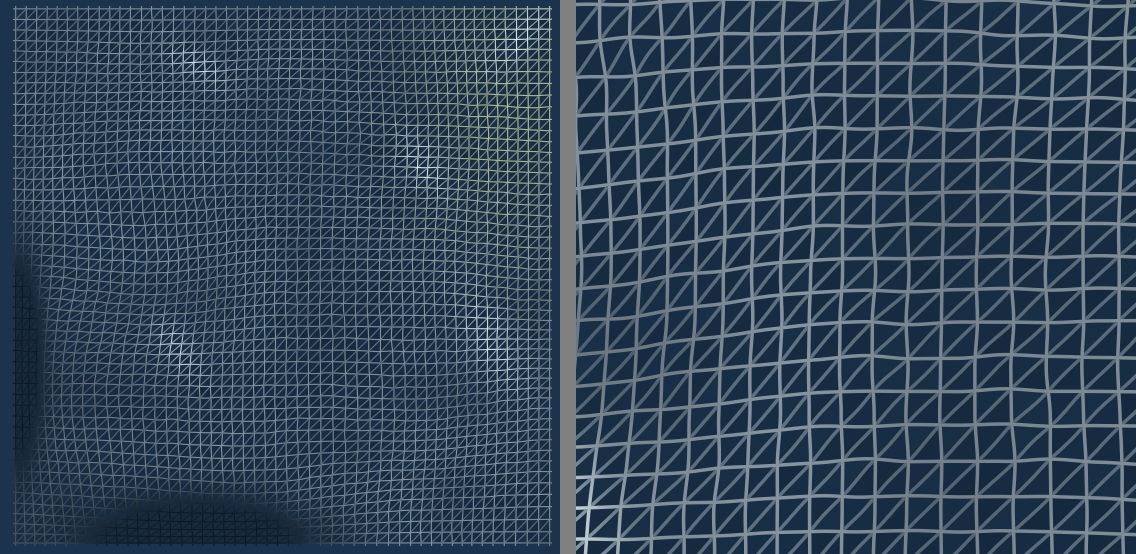
Left: the whole. Right: its middle third, enlarged.
Reproduce this pattern procedurally as a WebGL 2 fragment shader.

```glsl
#version 300 es
precision highp float;

uniform vec2 u_resolution;
out vec4 fragColor;

#define CELLS 50.0
#define FRAME_MIN vec2(0.0280, 0.0200)
#define FRAME_MAX vec2(0.9815, 0.9840)
#define LINE_WIDTH 0.0021
#define WARP 1.7
#define KINK 0.13
#define DIAGONAL_STRENGTH 0.66
#define BACKGROUND vec3(0.105, 0.200, 0.300)
#define CELL_DARK vec3(0.075, 0.148, 0.222)
#define LINE_GRAY vec3(0.485, 0.540, 0.585)
#define LINE_YELLOW vec3(0.720, 0.770, 0.590)
#define SHADOW vec3(0.055, 0.095, 0.135)

// Glints: centre, length, angle
const vec4 GLINTS[5] = vec4[5](
    vec4(0.340, 0.895, 0.070, -0.50),
    vec4(0.760, 0.710, 0.070, -1.00),
    vec4(0.305, 0.360, 0.065, -1.00),
    vec4(0.890, 0.380, 0.105, -1.10),
    vec4(0.950, 0.950, 0.080, 0.80));

float hash(vec2 p) {
    vec3 h = fract(vec3(p.xyx) * 0.1031);
    h += dot(h, h.yzx + 33.33);
    return fract((h.x + h.y) * h.z);
}

float noise(vec2 p) {
    vec2 i = floor(p);
    vec2 f = fract(p);
    f = f * f * (3.0 - 2.0 * f);
    return mix(mix(hash(i), hash(i + vec2(1, 0)), f.x),
               mix(hash(i + vec2(0, 1)), hash(i + vec2(1, 1)), f.x), f.y);
}

vec2 noise2(vec2 p) {
    return vec2(noise(p), noise(p + 57.0)) - 0.5;
}

float bell(float x, float centre, float width) {
    float t = (x - centre) / width;
    return exp(-t * t);
}

// Rises from a pinned edge, then relaxes inward
float squeeze(float x) {
    float t = max(x, 0.0) / 0.1;
    return t * exp(1.0 - t);
}

// Sheet position to warped cell coordinates, with pinned borders
vec2 warpedGrid(vec2 q) {
    vec2 edge = smoothstep(0.0, 0.14, q) * smoothstep(0.0, 0.14, 1.0 - q);
    vec2 bend = WARP * noise2(q * 4.0 + 3.0) + KINK * noise2(q * 34.0);
    bend *= edge;
    bend.x += 1.45 * squeeze(q.x) * bell(q.y, 0.35, 0.28) * smoothstep(1.0, 0.8, q.x);
    bend.y += 1.45 * squeeze(q.y) * bell(q.x, 0.33, 0.26) * smoothstep(1.0, 0.8, q.y);
    return q * CELLS + bend;
}

// Coverage of the lines where v is a whole number
float lineCoverage(float v) {
    float slope = max(length(vec2(dFdx(v), dFdy(v))), 1e-5);
    float d = abs(fract(v + 0.5) - 0.5) / slope;
    return clamp(0.5 * LINE_WIDTH * u_resolution.y + 0.5 - d, 0.0, 1.0);
}

float glintLight(vec2 q) {
    float light = 0.0;
    for (int i = 0; i < 5; i++) {
        vec4 s = GLINTS[i];
        vec2 axis = vec2(cos(s.w), sin(s.w));
        vec2 d = q - s.xy;
        vec2 e = vec2(dot(d, axis), 2.3 * dot(d, vec2(-axis.y, axis.x))) / s.z;
        light += exp(-dot(e, e));
    }
    return min(light, 1.0);
}

void main() {
    vec2 p = gl_FragCoord.xy / u_resolution;
    vec2 q = (p - FRAME_MIN) / (FRAME_MAX - FRAME_MIN);
    vec2 g = warpedGrid(q);

    // Square lines and one rising diagonal per cell
    float square = max(lineCoverage(g.x), lineCoverage(g.y));
    float diagonal = lineCoverage(g.x - g.y) * DIAGONAL_STRENGTH;
    vec2 fromCentre = abs(g - 0.5 * CELLS);
    float reach = max(fromCentre.x, fromCentre.y) - 0.5 * CELLS;
    float inside = step(reach, 0.0);
    float ink = max(square * step(reach, 0.25), diagonal * inside);

    // Shadowed folds along the left and bottom edges
    float leftFold = bell(q.x, 0.0, 0.055) * bell(q.y, 0.34, 0.23);
    float bottomFold = bell(q.y, 0.0, 0.095) * bell(q.x, 0.34, 0.24);
    float shade = clamp(1.25 * max(leftFold, bottomFold), 0.0, 1.0);

    // Slight tone change from triangle to triangle
    vec2 f = fract(g);
    float tone = hash(floor(g) + 71.0 * step(f.x, f.y));
    tone = 0.6 * tone + 0.4 * noise(q * 7.0);
    vec3 ground = mix(BACKGROUND, CELL_DARK, 0.15 + 0.65 * tone);
    ground = mix(ground, SHADOW * 1.7, 0.65 * shade);
    vec3 color = mix(BACKGROUND, ground, inside);

    // Line colour: mottled gray, warm corner, glints, shadow
    float warm = bell(q.x, 0.93, 0.17) * bell(q.y, 0.82, 0.28);
    vec3 lineColor = LINE_GRAY * (0.88 + 0.24 * noise(q * 11.0));
    lineColor = mix(lineColor, LINE_YELLOW, 0.85 * warm);
    lineColor = mix(lineColor, vec3(0.87, 0.93, 0.95), 0.9 * glintLight(q));
    lineColor *= 1.0 - 0.28 * bell(q.x, 0.0, 0.25) * bell(q.y, 0.1, 0.3);
    lineColor = mix(lineColor, SHADOW, smoothstep(0.0, 0.85, shade));

    fragColor = vec4(mix(color, lineColor, ink), 1.0);
}
```
